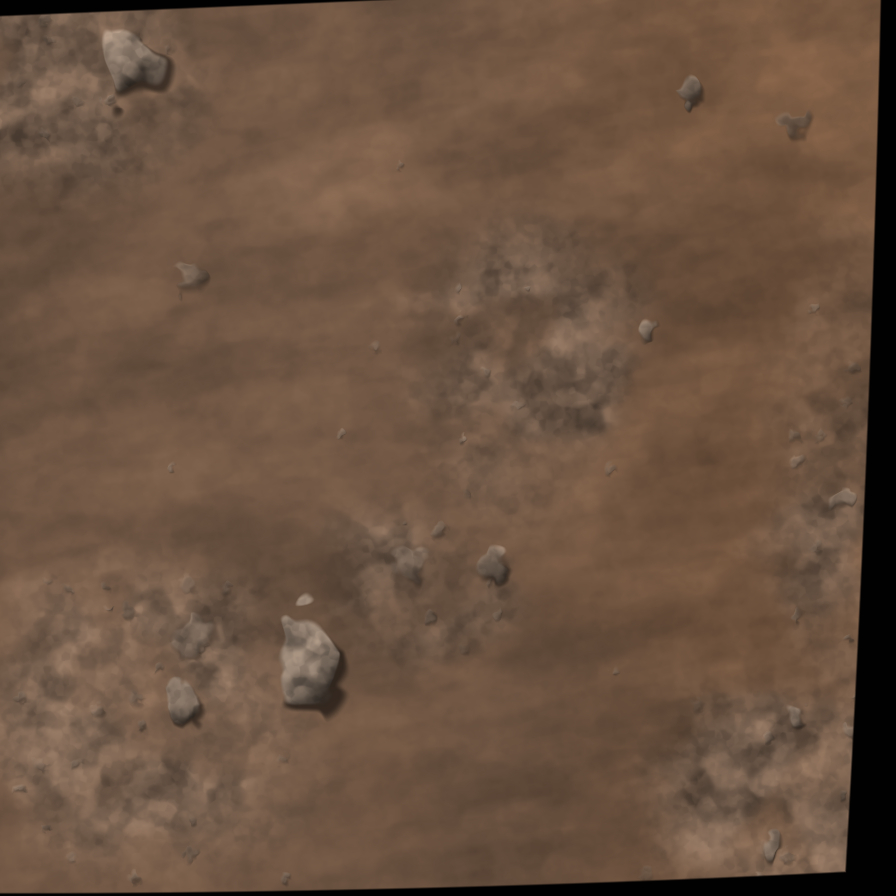
Reproduce this texture procedurally as a WebGL 2 fragment shader.

```glsl
#version 300 es
precision highp float;

uniform vec2 u_resolution;
out vec4 fragColor;

const vec3 SOIL = vec3(0.437, 0.337, 0.264);
const vec3 OCHRE = vec3(0.465, 0.343, 0.252);
const vec3 GRAVEL = vec3(0.455, 0.368, 0.303);
const vec3 STONE = vec3(0.565, 0.495, 0.435);
const vec3 SHADOW = vec3(0.15, 0.115, 0.09);
const vec3 VOID = vec3(0.008, 0.003, 0.002);
const vec2 LIGHT_DIR = vec2(-0.56, 0.83);

vec2 hash2(vec2 p) {
    vec3 q = fract(p.xyx * vec3(0.1031, 0.1030, 0.0973));
    q += dot(q, q.yzx + 33.33);
    return fract((q.xx + q.yz) * q.zy);
}

// Smooth cellular noise centred on zero
float cellNoise(vec2 p) {
    vec2 cell = floor(p);
    float sum = 0.0, total = 0.0;
    for (int j = -1; j <= 1; j++)
    for (int i = -1; i <= 1; i++) {
        vec2 id = cell + vec2(i, j);
        vec2 d = id + hash2(id) - p;
        float weight = exp(-7.0 * dot(d, d));
        sum += weight * hash2(id + 71.0).x;
        total += weight;
    }
    return sum / total - 0.5;
}

float layeredNoise(vec2 p, int octaves) {
    float sum = 0.0, amp = 1.0;
    for (int i = 0; i < octaves; i++) {
        sum += amp * cellNoise(p);
        p = p * 2.03 + vec2(17.0, 31.0);
        amp *= 0.6;
    }
    return sum;
}

// Soft elliptical patches of coarse ground: centre xy, radii zw
float gravelMask(vec2 uv) {
    vec4 patches[6] = vec4[6](
        vec4(0.59, 0.57, 0.13, 0.19), vec4(0.04, 0.92, 0.18, 0.16),
        vec4(0.16, 0.20, 0.20, 0.19), vec4(0.92, 0.10, 0.22, 0.17),
        vec4(0.97, 0.42, 0.13, 0.33), vec4(0.46, 0.34, 0.12, 0.10));
    float mask = 0.0;
    for (int i = 0; i < 6; i++) {
        vec2 q = (uv - patches[i].xy) / patches[i].zw;
        mask = max(mask, 1.0 - smoothstep(0.5, 1.15, length(q)));
    }
    return mask;
}

float disc(vec2 q, float softness) {
    return 1.0 - smoothstep(1.0 - softness, 1.0 + softness, length(q));
}

// Scattered lit stones with cast shadows; chances for bare soil and gravel
vec3 addStones(vec3 col, vec2 uv, float grid, vec2 chances, float solidity, float grain) {
    vec2 p = uv * grid;
    vec2 warp = 0.22 * vec2(cellNoise(p * 5.0), cellNoise(p * 5.0 + 40.0));
    vec2 cell = floor(p);
    for (int j = -1; j <= 1; j++)
    for (int i = -1; i <= 1; i++) {
        vec2 id = cell + vec2(i, j);
        vec2 pick = hash2(id + grid * 3.0);
        float chance = mix(chances.x, chances.y, gravelMask((id + 0.5) / grid));
        if (pick.x > chance) continue;

        vec2 form = hash2(id + 113.0);
        float radius = mix(0.12, 0.27, pick.y * pick.y);
        float angle = form.x * 3.14159;
        mat2 turn = mat2(cos(angle), sin(angle), -sin(angle), cos(angle));
        vec2 offset = (p + warp - id - 0.25 - 0.5 * hash2(id + 29.0)) / radius;
        vec2 q = turn * offset * vec2(1.0);
        q.y *= mix(1.0, 1.4, form.y);

        float softness = clamp(0.0028 * grid / radius, 0.08, 0.6);
        float opacity = solidity * mix(0.45, 1.0, form.y);
        vec2 castOffset = turn * (offset + 0.32 * LIGHT_DIR);
        castOffset.y *= mix(1.0, 1.4, form.y);
        col = mix(col, SHADOW, 0.85 * opacity * disc(castOffset, softness + 0.1));

        float lit = dot(offset, LIGHT_DIR);
        float shade = 0.95 + 0.17 * lit + 0.5 * grain;
        shade *= mix(0.62, 1.0, smoothstep(-0.95, -0.25, lit));
        col = mix(col, STONE * shade, opacity * disc(q, softness));
    }
    return col;
}

// Slightly skewed frame with bowed edges
float frameMask(vec2 uv, float blur) {
    float right = 0.942 + 0.06 * uv.y - 0.019 * uv.y * uv.y - uv.x;
    float top = 0.982 + 0.042 * uv.x - uv.y;
    float bottom = uv.y - 0.003 - 0.027 * uv.x * uv.x;
    return smoothstep(-blur, blur, min(right, min(top, bottom)));
}

void main() {
    vec2 uv = gl_FragCoord.xy / u_resolution;

    // Wind-streaked soil and mottled gravel
    vec2 along = vec2(uv.x + 0.18 * uv.y, uv.y - 0.18 * uv.x);
    float broad = cellNoise(uv * 3.2 + 5.0);
    float streak = layeredNoise(along * vec2(5.0, 13.0), 4);
    float grain = layeredNoise(uv * 36.0, 3);
    float gravel = gravelMask(uv + 0.05 * vec2(streak, broad));
    gravel *= clamp(0.8 + 1.2 * cellNoise(uv * 14.0), 0.0, 1.0);

    vec3 col = mix(SOIL, OCHRE, smoothstep(0.35, 0.85, uv.x + 0.3 * broad));
    col = mix(col, GRAVEL, gravel);
    col *= 1.0 + 0.22 * broad + 0.19 * streak + grain * (0.07 + 0.33 * gravel);

    // Pebbles, stones, then boulders
    col = addStones(col, uv, 30.0, vec2(0.01, 0.26), 0.5, grain);
    col = addStones(col, uv, 12.0, vec2(0.04, 0.17), 0.85, grain);
    col = addStones(col, uv, 5.0, vec2(0.12, 0.24), 1.0, grain);

    fragColor = vec4(mix(VOID, col, frameMask(uv, 0.0015)), 1.0);
}
```
